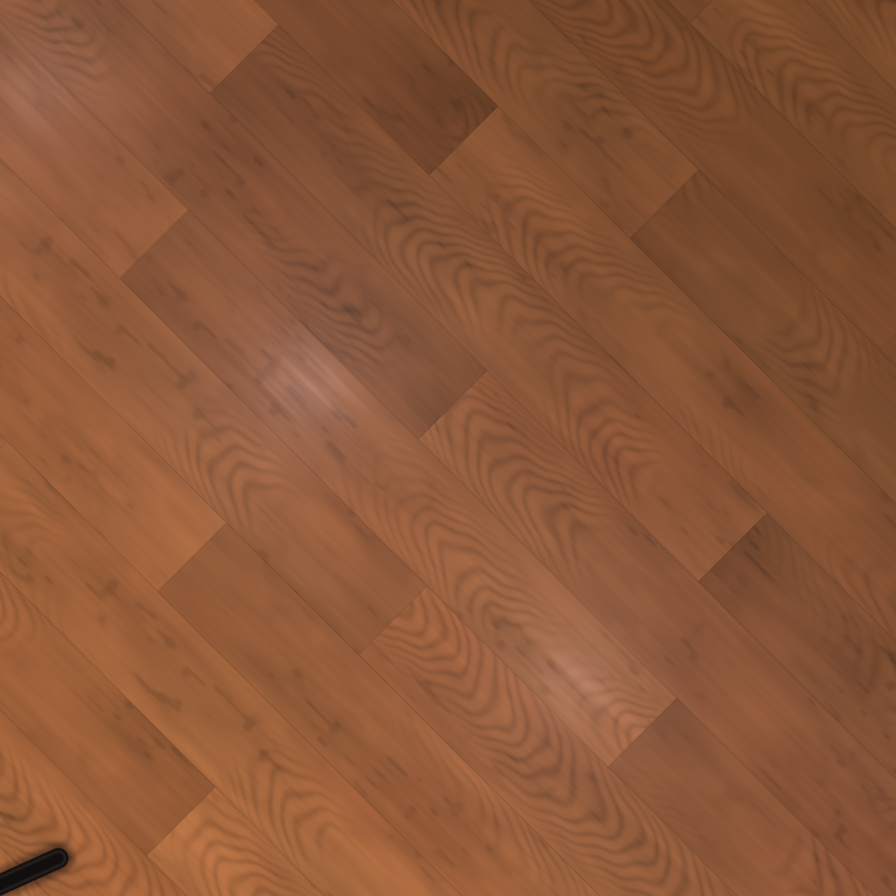
A WebGL 1 fragment shader for this texture:

```glsl
precision highp float;
// Diagonal wood plank floor: rows of equal boards with staggered end joints,
// streaked grain, nested arches and blotches, lit warm from the lower left
// with a soft rosy sheen along the diagonal. A small dark rod lies in a corner.

uniform vec2 u_resolution;

#define BOARD_LENGTH 0.7706
#define BOARD_WIDTH 0.1086
#define ROW_ORIGIN 0.0166
#define SEAM_WIDTH 0.0017
#define SEAM_DEPTH 0.13
#define GRAIN_DEPTH 0.10
#define ARCH_DEPTH 0.13
#define BLOTCH_DEPTH 0.20
#define LIT_WOOD vec3(0.655, 0.405, 0.240)
#define SHADED_WOOD vec3(0.435, 0.268, 0.155)
#define SHEEN vec3(0.10, 0.12, 0.16)
#define ROD_COLOR vec3(0.07, 0.055, 0.05)

float hash(vec2 p) {
  return fract(sin(dot(p, vec2(127.1, 311.7))) * 4375.85);
}

float noise(vec2 p) {
  vec2 cell = floor(p), f = fract(p);
  f = f * f * (3.0 - 2.0 * f);
  return mix(mix(hash(cell), hash(cell + vec2(1.0, 0.0)), f.x),
             mix(hash(cell + vec2(0.0, 1.0)), hash(cell + 1.0), f.x), f.y);
}

// Layered sines that bend the growth rings
float wander(vec2 p) {
  return sin(p.x * 17.0 + 3.0 * sin(p.y * 23.0)) * 0.5
       + sin(p.x * 41.0 - p.y * 62.0) * 0.3
       + sin(p.x * 83.0 + p.y * 139.0) * 0.2;
}

// Position of the end joints along each row
float jointOffset(float row) {
  return 0.6555 + 0.2854 * row + 0.069 * cos(1.2566 * (row - 1.0));
}

// Nested arches, pointing either way along the board
float arches(vec2 q, float seed) {
  float mid = q.y / BOARD_WIDTH - 0.5 + 0.3 * (seed - 0.5)
            + 0.08 * sin(q.x * 13.0 + seed * 40.0);
  float heading = seed > 0.45 ? 1.0 : -1.0;
  float rings = 38.0 * heading * q.x - 15.0 * mid * mid + 0.7 * wander(q + seed * 9.0);
  float line = pow(0.5 + 0.5 * sin(6.2832 * rings), 2.0);
  float patches = noise(vec2(q.x * 7.0, q.y * 11.0) + seed * 57.0);
  return (line - 0.35) * smoothstep(0.42, 0.8, patches) * smoothstep(0.62, 0.2, abs(mid));
}

float rodDistance(vec2 p) {
  vec2 start = vec2(-0.05, -0.010), span = vec2(0.115, 0.052);
  float along = clamp(dot(p - start, span) / dot(span, span), 0.0, 1.0);
  return length(p - start - span * along) - 0.0115;
}

vec3 floorColor(vec2 uv) {
  // Board coordinates: x along the planks, y across them
  vec2 p = vec2(uv.x - uv.y + 1.0, uv.x + uv.y - 1.0) * 0.70711;
  float row = floor((p.y + ROW_ORIGIN) / BOARD_WIDTH);
  float run = p.x - jointOffset(row);
  float plank = floor(run / BOARD_LENGTH);
  vec2 q = vec2(run - plank * BOARD_LENGTH, p.y + ROW_ORIGIN - row * BOARD_WIDTH);
  float seed = hash(vec2(row + 20.0, plank + 7.0));
  vec2 shift = vec2(seed * 71.0, seed * 37.0);

  // Grain and stains
  float streaks = 0.55 * noise(vec2(p.x * 16.0, p.y * 230.0) + shift)
                + 0.45 * noise(vec2(p.x * 6.0, p.y * 75.0) + shift) - 0.5;
  float blotch = 0.65 * noise(vec2(q.x * 9.0, q.y * 24.0) + shift)
               + 0.35 * noise(vec2(q.x * 28.0 + wander(q), q.y * 65.0) + shift) - 0.5;
  float flecks = smoothstep(0.65, 0.95, noise(vec2(q.x * 55.0, q.y * 150.0) + shift))
               * smoothstep(0.0, -0.2, blotch);

  // Boards contrast most where their ends meet
  float polarity = clamp(2.5 * cos(2.73 * row), -1.0, 1.0);
  float ends = exp(-7.0 * q.x) - exp(-7.0 * (BOARD_LENGTH - q.x));
  float shade = 1.0 + 0.08 * (seed - 0.5) + 0.085 * polarity * ends
              + GRAIN_DEPTH * streaks + BLOTCH_DEPTH * blotch
              - ARCH_DEPTH * arches(q, seed) - 0.10 * flecks;

  // Fine dark seams
  float sideGap = min(q.y, BOARD_WIDTH - q.y);
  float endGap = min(q.x, BOARD_LENGTH - q.x);
  float wear = 0.5 + 0.5 * noise(vec2(p.x * 15.0, row));
  float seam = max(smoothstep(SEAM_WIDTH, 0.0, sideGap) * wear,
                   smoothstep(SEAM_WIDTH, 0.0, endGap) * 0.5);
  shade *= 1.0 - SEAM_DEPTH * seam;

  // Room light, reddish variation and sheen
  vec3 color = mix(LIT_WOOD, SHADED_WOOD, smoothstep(-0.1, 1.05, dot(uv, vec2(0.44, 0.56))));
  float redness = noise(vec2(q.x * 5.0, q.y * 9.0) + shift * 1.7) - 0.4;
  color *= shade * (1.0 - vec3(0.0, 0.05, 0.06) * redness);
  color += vec3(0.008, 0.008, 0.030) * exp(-9.0 * p.y * p.y);
  for (int i = 0; i < 3; i++) {
    vec2 away = uv - vec2(0.04, 0.90) - float(i) * vec2(0.30, -0.33);
    float r2 = dot(away, away);
    float glow = 0.45 * exp(-55.0 * r2) + (0.5 + streaks) * exp(-420.0 * r2);
    color += SHEEN * glow * (i == 1 ? 1.0 : 0.65);
  }

  // Dark rod with a faint lit edge
  float rod = rodDistance(uv);
  color *= 1.0 - 0.35 * smoothstep(0.012, 0.0, rod);
  vec3 rodShade = ROD_COLOR + 0.07 * smoothstep(0.003, 0.0, abs(rod + 0.004));
  return mix(color, rodShade, smoothstep(0.001, -0.001, rod));
}

void main() {
  // Four samples per pixel smooth every edge
  vec3 total = vec3(0.0);
  for (int i = 0; i < 4; i++) {
    vec2 jitter = vec2(mod(float(i), 2.0), floor(float(i) * 0.5)) * 0.5 - 0.25;
    total += floorColor((gl_FragCoord.xy + jitter) / u_resolution);
  }
  gl_FragColor = vec4(total * 0.25, 1.0);
}
```
